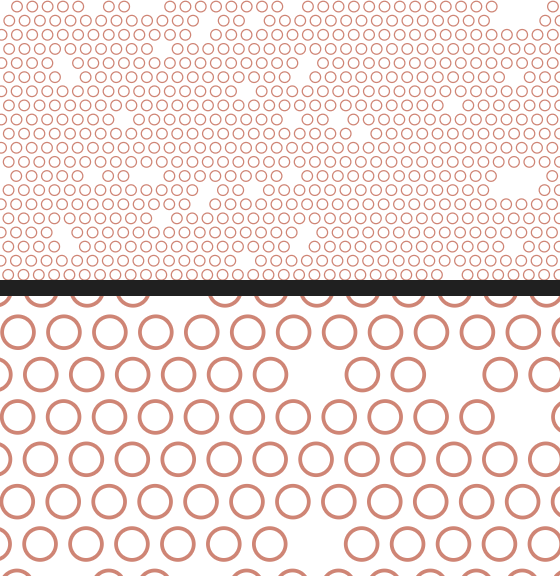
Top, the full canvas; bottom, a detail of the centre.
Reproduce this pattern procedurally as a WebGL 1 fragment shader.

```glsl
precision highp float;
// Staggered rows of thin, dusty red rings on white, with some rings missing.
// Each pixel finds its nearest ring centre; a sine hash per cell picks the gaps,
// and the layout of gaps recurs every GAP_PERIOD rows.

#define COLUMNS 36.57       // rings across the canvas
#define ROWS 19.83          // rings down the canvas
#define START vec2(0.11, 0.465) // first ring from the top left, in cells
#define ROW_DRIFT -0.004    // sideways slip per row, in cells
#define RADIUS 0.0189       // ring radius, canvas height = 1
#define LINE_WIDTH 0.0045   // ring stroke, canvas height = 1
#define GAP_PERIOD 12.0     // rows before the gaps recur
#define GAP_CHANCE 0.04     // missing share in ordinary rows
#define SPARSE_CHANCE 0.11  // missing share in the two sparse rows
#define BARE_PATCH vec2(33.8, 1.4) // centre and half width, in cells
#define RING_COLOR vec3(0.81, 0.52, 0.46)
#define PAPER_COLOR vec3(1.0)

uniform vec2 u_resolution;

float hash(vec2 cell) {
  return fract(sin(dot(cell, vec2(127.1, 311.7))) * 43758.5453);
}

// 1 where a ring is drawn, 0 where it is missing.
float ringPresent(float column, float row, float stagger) {
  float gapRow = mod(row, GAP_PERIOD);
  float sparse = 1.0 - step(1.5, gapRow);
  float chance = mix(GAP_CHANCE, SPARSE_CHANCE, sparse);
  float kept = step(chance, hash(vec2(column, gapRow)));
  float fromPatch = abs(column + stagger - BARE_PATCH.x);
  float bare = sparse * (1.0 - step(BARE_PATCH.y, fromPatch));
  return kept * (1.0 - bare);
}

// Antialiased coverage of a circle outline.
float ringCoverage(vec2 offset, float pixel) {
  float edge = 0.5 * LINE_WIDTH - abs(length(offset) - RADIUS);
  return clamp(0.5 + edge / pixel, 0.0, 1.0);
}

void main() {
  float aspect = u_resolution.x / u_resolution.y;
  vec2 pos = gl_FragCoord.xy / u_resolution.y;
  pos.y = 1.0 - pos.y;

  // Lattice cell, with every other row shifted half a step.
  vec2 pitch = vec2(aspect / COLUMNS, 1.0 / ROWS);
  vec2 grid = pos / pitch - START;
  float row = floor(grid.y + 0.5);
  float stagger = 0.5 * mod(row, 2.0);
  grid.x -= stagger + ROW_DRIFT * row;
  float column = floor(grid.x + 0.5);

  // Ring around the cell centre.
  vec2 offset = (grid - vec2(column, row)) * pitch;
  float ink = ringCoverage(offset, 1.0 / u_resolution.y);
  ink *= ringPresent(column, row, stagger);

  gl_FragColor = vec4(mix(PAPER_COLOR, RING_COLOR, ink), 1.0);
}
```
